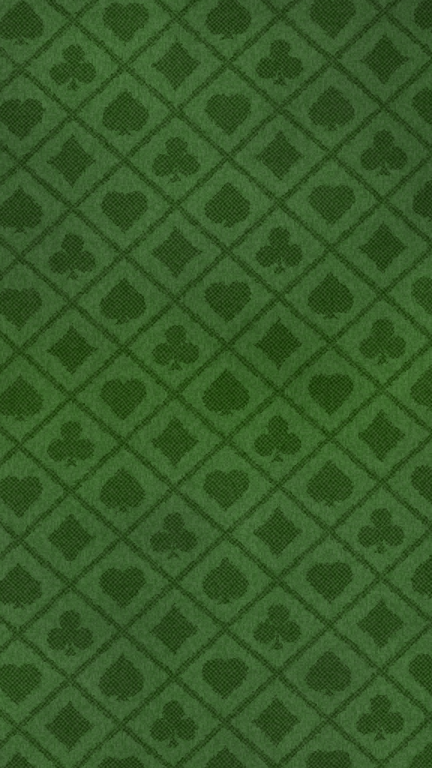
Give the GLSL for this pattern, as a Shadertoy shader.

```glsl
#define CELL vec2(0.1199, 0.1090)     // half diagonals of a lattice cell
#define ORIGIN vec2(0.0463, 1.0735)   // centre of one heart
#define SKEW vec2(0.005, 0.027)       // slight pull of the cloth
#define SUIT_SIZE 0.0530
#define LINE_HALF 0.0074
#define FRAY 0.0040                   // raggedness of woven edges
#define KNOT_PITCH 0.0108
#define GROUND vec3(0.245, 0.394, 0.189)
#define DARK vec3(0.166, 0.293, 0.103)

float hash(vec2 p) {
    vec3 q = fract(vec3(p.xyx) * 0.1031);
    q += dot(q, q.yzx + 33.33);
    return fract((q.x + q.y) * q.z);
}

float noise(vec2 p) {
    vec2 i = floor(p), f = fract(p);
    f = f * f * (3.0 - 2.0 * f);
    return mix(mix(hash(i), hash(i + vec2(1, 0)), f.x),
               mix(hash(i + vec2(0, 1)), hash(i + vec2(1, 1)), f.x), f.y);
}

// Suits span about -1 to 1; negative inside
float heart(vec2 p) {
    const float s = 0.6036;
    p = vec2(abs(p.x), p.y) * s + vec2(0.0, 0.57);
    if (p.x + p.y > 1.0) return (length(p - vec2(0.25, 0.75)) - 0.3536) / s;
    float d = min(length(p - vec2(0, 1)), length(p - 0.5 * max(p.x + p.y, 0.0)));
    return d * sign(p.x - p.y) / s;
}

float stem(vec2 p) {
    float flare = 0.09 + 0.6 * max(-0.65 - p.y, 0.0);
    return max(abs(p.y + 0.55) - 0.43, abs(p.x) - flare);
}

float spade(vec2 p) {
    return min(heart(vec2(p.x, 0.1 - p.y)), stem(p));
}

float club(vec2 p) {
    float top = length(p - vec2(0.0, 0.53)) - 0.47;
    float side = length(vec2(abs(p.x) - 0.54, p.y + 0.25)) - 0.48;
    return min(min(top, side), min(length(p) - 0.30, stem(p)));
}

float diamond(vec2 p) {
    p = abs(p * vec2(1.0, 0.94));
    return max(3.551 - length(p - 3.0), p.x + p.y - 1.1);
}

// The parity of the lattice indices picks the suit
float suit(vec2 p, vec2 id) {
    vec2 odd = mod(id, 2.0);
    if (odd.x < 0.5) return odd.y < 0.5 ? heart(p + vec2(0.0, 0.17)) : diamond(p);
    return odd.y < 0.5 ? club(p) : spade(p);
}

void mainImage(out vec4 fragColor, in vec2 fragCoord) {
    vec2 uv = fragCoord / iResolution.x;
    float soft = 1.0 / iResolution.x + 0.0010;

    // Diagonal lattice
    vec2 cloth = uv - ORIGIN;
    cloth -= SKEW * vec2(cloth.y, cloth.x);
    vec2 q = cloth / CELL;
    vec2 lattice = 0.5 * vec2(q.x + q.y, q.x - q.y);
    vec2 id = floor(lattice + 0.5);
    vec2 f = lattice - id;

    // Lines and suits, frayed by the weave
    float fray = (noise(uv * vec2(190.0, 210.0)) - 0.5) * 2.0 * FRAY;
    float toLine = (0.5 - max(abs(f.x), abs(f.y))) / (0.5 * length(1.0 / CELL));
    float line = 1.0 - smoothstep(-soft, soft, toLine - LINE_HALF + fray);
    line *= 0.68 + 0.50 * noise(uv * 150.0 + 17.0);
    vec2 shift = (vec2(hash(id), hash(id + 57.0)) - 0.5) * 0.06;
    vec2 p = vec2(f.x + f.y, f.x - f.y) * CELL / SUIT_SIZE - shift;
    float symbol = 1.0 - smoothstep(-soft, soft, suit(p, id) * SUIT_SIZE + fray);
    float dark = max(line, symbol * (0.96 + 0.12 * hash(id + 9.0)));

    // Fine upright threads on the ground, knotted weave on the dark parts
    float thread = noise(uv * vec2(288.0, 110.0) + 0.5) - 0.5;
    float grain = noise(uv * 288.0 + 40.5) - 0.5;
    vec2 wobble = vec2(noise(uv * 60.0), noise(uv * 60.0 + 31.0)) * 2.4;
    vec2 k = cos(6.2832 * cloth / KNOT_PITCH + wobble);
    float knot = k.x * k.y;

    vec3 color = mix(GROUND, DARK, dark);
    float groundWeave = 0.050 * thread + 0.076 * grain;
    float darkWeave = 0.056 * knot + 0.078 * grain;
    color += mix(groundWeave, darkWeave, dark);

    // Uneven dye, greyer patches and a richer band across the middle
    float dye = noise(uv * 3.0 + 5.0) + 0.5 * noise(uv * 9.0) - 0.75;
    float grey = 0.5 * noise(uv * 5.0 + 23.0) + noise(uv * 140.0 + 3.0) - 0.75;
    float band = exp(-pow((uv.y - 0.87) / 0.22, 2.0));
    vec2 edge = fragCoord / iResolution.xy - 0.5;
    color *= 1.03 + 0.16 * dye - 0.18 * dot(edge, edge);
    color += vec3(0.020, -0.006, 0.026) * grey;
    color -= vec3(0.010, -0.004, 0.027) * (band - 0.3);
    fragColor = vec4(clamp(color, 0.0, 1.0), 1.0);
}
```
